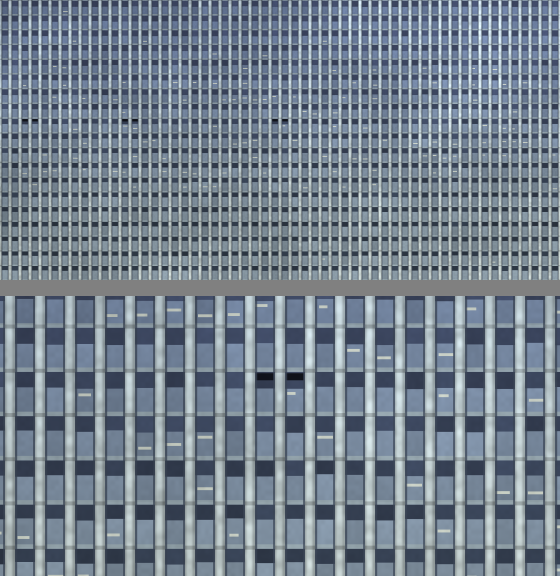
Top: the whole. Bottom: its middle third, enlarged.
A WebGL 1 fragment shader for this texture:

```glsl
precision highp float;
// Office tower facade: 56 bays by 19 floors of dark glazing over blue-grey
// panels, split by pale stone piers and thin sills. Each part is a smoothed
// band in bay space; hashes and value noise add tint, wear and bright glints.

uniform vec2 u_resolution;

const vec2 GRID = vec2(56.0, 19.0);
const float VENT_FLOOR = 8.0;

float hash(vec2 p) {
  return fract(sin(dot(p, vec2(127.1, 311.7))) * 43758.5453);
}

float valueNoise(vec2 p) {
  vec2 i = floor(p);
  vec2 f = fract(p);
  f = f * f * (3.0 - 2.0 * f);
  float low = mix(hash(i), hash(i + vec2(1.0, 0.0)), f.x);
  float high = mix(hash(i + vec2(0.0, 1.0)), hash(i + vec2(1.0, 1.0)), f.x);
  return mix(low, high, f.y);
}

// Coverage of the interval [a, b] at x, softened over one pixel
float band(float x, float a, float b, float pixel) {
  return clamp((x - a) / pixel + 0.5, 0.0, 1.0)
       * clamp((b - x) / pixel + 0.5, 0.0, 1.0);
}

// Glass strip at the top of the bay, tinted panel beneath it
vec3 bayColor(vec2 cell, vec2 id, float height, vec2 pixel) {
  vec3 panel = mix(vec3(0.50, 0.56, 0.60), vec3(0.42, 0.49, 0.62), height);
  vec3 glass = mix(vec3(0.18, 0.22, 0.27), vec3(0.26, 0.30, 0.42), height);
  panel *= 0.92 + 0.16 * hash(id);
  panel += 0.04 * (0.5 - cell.y);
  glass *= 0.84 + 0.32 * hash(id + 17.3);
  float glassDepth = mix(0.36, 0.45, height) + 0.06 * (hash(id + 5.1) - 0.5);
  return mix(panel, glass, band(cell.y, 0.05, glassDepth, pixel.y));
}

// Short thin reflections, most common on the middle floors
float glint(vec2 cell, vec2 id, vec2 pixel) {
  float middle = smoothstep(1.0, 6.0, id.y) * (1.0 - smoothstep(11.0, 13.0, id.y));
  float present = step(hash(id + 31.7), 0.22 * middle);
  float left = mix(0.18, 0.32, hash(id + 43.9));
  float top = mix(0.48, 0.78, hash(id + 59.2));
  float size = mix(0.28, 0.55, hash(id + 71.4));
  return present * band(cell.x, left, left + size, pixel.x)
                 * band(cell.y, top, top + 0.065, pixel.y);
}

// Black louvre in the two bays on either side of a given pier
float vent(vec2 cell, vec2 id, float pier, vec2 pixel) {
  float chosen = step(abs(id.x + 0.5 - pier), 0.6)
               * step(abs(id.y - VENT_FLOOR), 0.1);
  return chosen * band(cell.x, 0.2, 0.8, pixel.x)
                * band(cell.y, 0.08, 0.24, pixel.y);
}

// Stone pier, lit in the middle and mottled along its height
vec3 pierColor(float offset, vec2 grid, float height) {
  vec3 stone = mix(vec3(0.72, 0.76, 0.75), vec3(0.76, 0.83, 0.87), height);
  float rounding = 1.0 - 0.22 * smoothstep(0.04, 0.16, abs(offset + 0.02));
  float mottle = valueNoise(grid * vec2(4.0, 5.0));
  float pierTint = hash(vec2(floor(grid.x + 0.5), 3.7));
  return stone * rounding * (0.88 + 0.18 * mottle + 0.07 * pierTint);
}

// Slow light and dark drift: blotches, wide column stains and floor streaks
float weathering(vec2 uv, vec2 id) {
  float blotch = valueNoise(uv * vec2(6.0, 3.0) + 11.0) - 0.5;
  float patches = valueNoise(uv * vec2(16.0, 8.0) + 23.0) - 0.5;
  float column = valueNoise(vec2(uv.x * 9.0, 7.0)) - 0.5;
  float storey = hash(vec2(2.3, id.y)) - 0.5;
  return 0.13 * blotch + 0.08 * patches + 0.08 * column + 0.05 * storey;
}

void main() {
  vec2 uv = gl_FragCoord.xy / u_resolution;
  vec2 grid = vec2(uv.x, 1.0 - uv.y) * GRID;
  vec2 pixel = GRID / u_resolution;
  vec2 id = floor(grid);
  vec2 cell = fract(grid);
  float offset = fract(grid.x + 0.5) - 0.5;
  float height = smoothstep(0.1, 0.95, uv.y);

  // Recessed bays and their small variations
  vec3 color = bayColor(cell, id, height, pixel);
  color = mix(color, vec3(0.82, 0.84, 0.78), 0.85 * glint(cell, id, pixel));
  float vents = vent(cell, id, 3.0, pixel) + vent(cell, id, 13.0, pixel)
              + vent(cell, id, 28.0, pixel);
  color = mix(color, vec3(0.06, 0.07, 0.10), vents);

  // Sill along the top of every floor
  float sillOffset = fract(grid.y + 0.5) - 0.5;
  float sill = band(sillOffset, -0.05, 0.05, pixel.y);
  color = mix(color, vec3(0.58, 0.64, 0.66), 0.8 * sill);

  // Shadow gap, then the pier with a faint joint at each floor
  float gap = band(offset, -0.23, 0.24, pixel.x);
  color = mix(color, vec3(0.22, 0.26, 0.32), 0.75 * gap);
  vec3 pier = pierColor(offset, grid, height);
  pier *= 1.0 - 0.2 * band(sillOffset, -0.02, 0.07, pixel.y);
  color = mix(color, pier, band(offset, -0.168, 0.168, pixel.x));

  // Broad weathering and fine grain
  float grain = valueNoise(grid * vec2(7.0, 9.0) + 40.0) - 0.5;
  color *= 1.0 + weathering(uv, id) + 0.06 * grain;
  gl_FragColor = vec4(color, 1.0);
}
```
